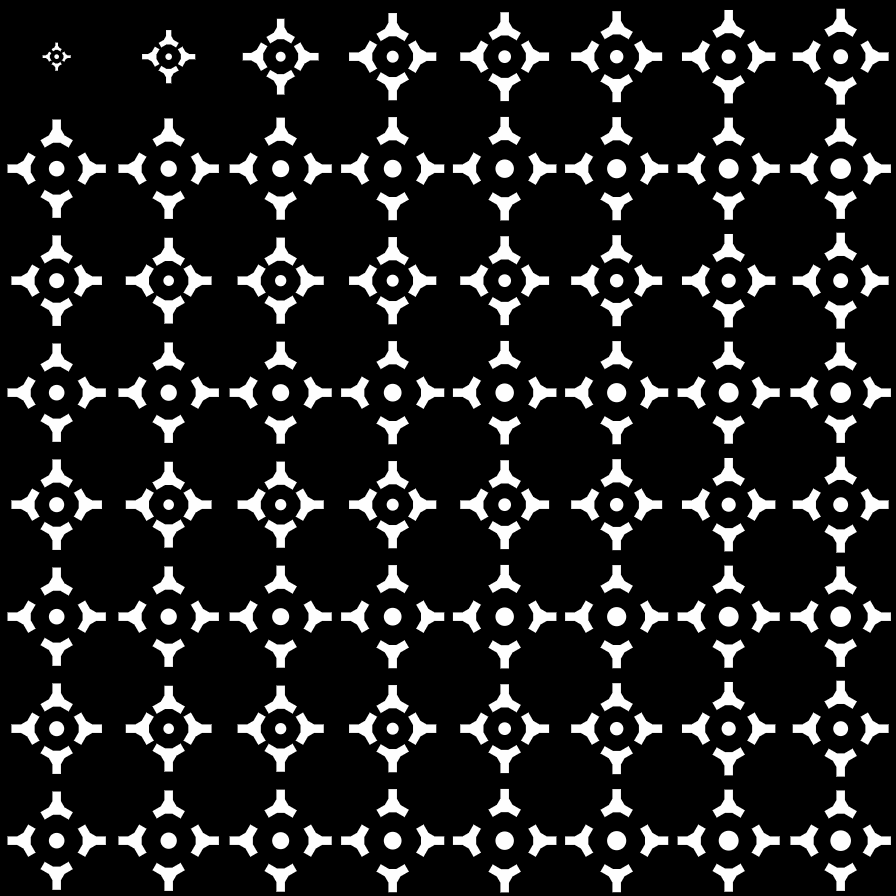
Give the GLSL for this pattern, as a WebGL 1 fragment shader.

```glsl
precision mediump float;
// An 8 by 8 sheet of white emblems on black: a dot ringed by four three-legged
// pieces. Read row by row, the cells step through a 16 frame cycle in which the
// dot swells and the pieces drift outward; the first cells also grow in size.

uniform vec2 u_resolution;

const float CELLS = 8.0;
const float CYCLE = 16.0;
const vec3 BACKGROUND = vec3(0.0);
const vec3 INK = vec3(0.995);

// Lengths are in cell widths.
const vec2 EMBLEM_CENTRE = vec2(0.506, 0.494);
const float LEG_LENGTH = 0.145;
const float LEG_HALF_WIDTH = 0.038;
const float HUB_APOTHEM = 0.0625;
const float REACH_MEAN = 0.4225;      // centre of the cell to outer leg tip
const float REACH_SWING = 0.0395;
const float REACH_HALF_PERIOD = 11.0; // frames from nearest to farthest
const float REACH_RESET = 0.404;      // reach on the frame where the cycle wraps
const float DOT_START = 0.047;
const float DOT_GROWTH = 0.0032;      // per frame
const float DOT_RESET = 0.067;
const float PI = 3.14159265;

// Three legs at 120 degrees, one along +x, joined by a triangular hub.
float tripodDistance(vec2 p) {
  // Fold the plane into the 60 degree sector above the +x leg.
  p.y = abs(p.y);
  vec2 mirror = vec2(0.866, -0.5);
  p -= 2.0 * min(dot(p, mirror), 0.0) * mirror;
  p.y = abs(p.y);
  float leg = max(p.x - LEG_LENGTH, p.y - LEG_HALF_WIDTH);
  float hub = dot(p, vec2(0.5, 0.866)) - HUB_APOTHEM;
  return min(leg, hub);
}

// A central dot and four tripods pointing along the axes.
float emblemDistance(vec2 p, float reach, float dotRadius) {
  vec2 q = abs(p);
  q = q.x > q.y ? q : q.yx;
  float tripods = tripodDistance(q - vec2(reach - LEG_LENGTH, 0.0));
  return min(tripods, length(p) - dotRadius);
}

// Emblem size: eases up over the opening frames, then stays full.
float introScale(float index) {
  return index > 2.5 ? 1.0 : 0.31 + (0.335 - 0.025 * index) * index;
}

void main() {
  float side = min(u_resolution.x, u_resolution.y);
  vec2 grid = gl_FragCoord.xy / side * CELLS;
  vec2 cell = floor(grid);
  vec2 p = fract(grid) - EMBLEM_CENTRE;

  // Frames run left to right, starting at the top row.
  float index = (CELLS - 1.0 - cell.y) * CELLS + cell.x;
  float frame = mod(index, CYCLE);

  float reach = REACH_MEAN - REACH_SWING * cos(PI * (frame - 1.0) / REACH_HALF_PERIOD);
  float dotRadius = DOT_START + DOT_GROWTH * (frame - 1.0);
  if (frame < 0.5) {
    reach = REACH_RESET;
    dotRadius = DOT_RESET;
  }

  float scale = introScale(index);
  float d = emblemDistance(p / scale, reach, dotRadius) * scale;

  // Edge about one pixel wide.
  float pixel = CELLS / side;
  float coverage = clamp(0.5 - d / pixel, 0.0, 1.0);
  gl_FragColor = vec4(mix(BACKGROUND, INK, coverage), 1.0);
}
```
